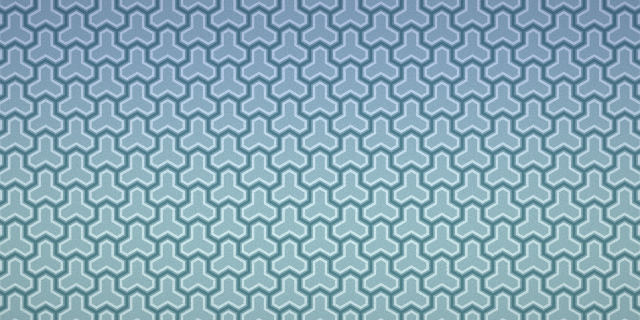
Write a WebGL 2 fragment shader that draws this pattern.

```glsl
#version 300 es
precision highp float;

uniform vec2 u_resolution;
out vec4 fragColor;

const float COLUMNS = 21.0;
const float HALF_SQRT3 = 0.8660254;
const vec2 CELL = vec2(3.0 * HALF_SQRT3, 3.0); // column and row spacing, in hexagon sides

const vec3 SEAM = vec3(0.31, 0.48, 0.52);
const vec3 BAND = vec3(0.48, 0.62, 0.67);
const vec3 OUTLINE = vec3(0.76, 0.84, 0.87);
const vec3 FILL = vec3(0.56, 0.685, 0.725);

vec2 hashGradient(vec2 cell) {
    vec3 h = fract(cell.xyx * vec3(0.1031, 0.1030, 0.0973));
    h += dot(h, h.yzx + 33.33);
    float angle = 6.28319 * fract((h.x + h.y) * h.z);
    return vec2(cos(angle), sin(angle));
}

float gradientNoise(vec2 p) {
    vec2 i = floor(p);
    vec2 f = fract(p);
    vec2 u = f * f * f * (f * (f * 6.0 - 15.0) + 10.0);
    vec2 e = vec2(1.0, 0.0);
    float a = dot(hashGradient(i), f);
    float b = dot(hashGradient(i + e.xy), f - e.xy);
    float c = dot(hashGradient(i + e.yx), f - e.yx);
    float d = dot(hashGradient(i + e.xx), f - e.xx);
    return mix(mix(a, b, u.x), mix(c, d, u.x), u.y);
}

// Inset from the edge of three joined hexagons of side 1, positive inside
float tripodInset(vec2 p) {
    float lower = HALF_SQRT3 * abs(p.x) - 0.5 * p.y;
    float along = max(p.y, lower);
    float across = sqrt(max(dot(p, p) - along * along, 0.0));
    float side = HALF_SQRT3 - across;
    float tip = 2.0 * HALF_SQRT3 - 0.5 * across - HALF_SQRT3 * along;
    return min(side, tip);
}

// Inset within whichever tripod covers the point
float tilingInset(vec2 p) {
    float column = round(p.x / CELL.x);
    float inset = -1.0;
    for (int i = -1; i <= 1; i++) {
        float c = column + float(i);
        float shift = 0.5 * mod(c, 2.0);
        float row = round(p.y / CELL.y - shift);
        for (int j = -1; j <= 1; j++) {
            vec2 center = CELL * vec2(c, row + float(j) + shift);
            inset = max(inset, tripodInset(p - center));
        }
    }
    return inset;
}

float edge(float inset, float at, float blur) {
    return smoothstep(at - blur, at + blur, inset);
}

vec3 tripodColor(float inset, float blur) {
    vec3 color = mix(SEAM, BAND, edge(inset, 0.115, blur));
    color = mix(color, OUTLINE, edge(inset, 0.25, blur));
    return mix(color, FILL, edge(inset, 0.46, blur));
}

// Cool dim top, warmer light bottom, darkened corners
vec3 lighting(vec2 uv) {
    vec3 tint = mix(vec3(1.03, 1.05, 1.03), vec3(0.88, 0.89, 1.0), smoothstep(0.2, 1.05, uv.y));
    vec2 q = uv - 0.5;
    return tint * (1.04 - 0.28 * dot(q, q));
}

void main() {
    vec2 uv = gl_FragCoord.xy / u_resolution;
    vec2 canvas = (gl_FragCoord.xy - 0.5 * u_resolution) / u_resolution.y;
    float side = 2.0 / (COLUMNS * CELL.x);

    // Hexagon centered on the canvas forms an upper arm
    vec2 p = canvas / side + vec2(0.0, 1.0);
    float blur = 0.65 / (u_resolution.y * side);
    vec3 color = tripodColor(tilingInset(p), blur);

    // Fine woven grain
    float grain = gradientNoise(canvas * 171.0 + 300.0) + 0.6 * gradientNoise(canvas * 293.0 + 700.0);
    color *= lighting(uv) * (1.0 + 0.06 * grain);

    fragColor = vec4(color, 1.0);
}
```
